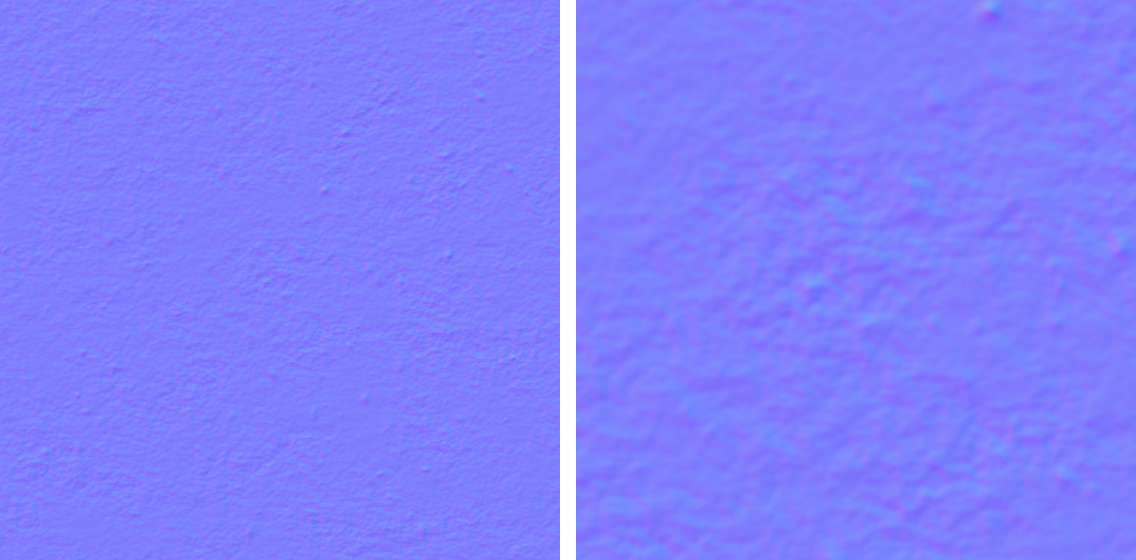
Left: the whole. Right: its middle third, enlarged.
Give the GLSL for this texture map, as a Shadertoy shader.

```glsl
// Tangent-space normal map of a painted plaster wall: fine soft grain with
// scattered small pimples. A seamless height field is summed from gradient
// noise and random bumps; its slope is then encoded as a colour.

#define RELIEF 1.0               // overall slope strength
#define GRAIN_SLOPE 0.074        // steepness of the fine grain
#define BUMP_SLOPE 0.27          // steepness of the strongest pimples
#define PATCHINESS 0.9           // how much roughness varies by region
#define SLOPE_STEP 0.001         // sampling distance, in canvas units
#define RED_GAIN 0.85            // weight of the horizontal slope
#define SLOPE_SKEW 0.10          // how far vertical slope tints the red
#define FLAT_COLOR vec3(0.494, 0.495, 0.99)

// Integer hash of a lattice cell: four values in 0..1
vec4 hash4(ivec2 cell, int seed) {
    uvec4 v = uvec4(cell.x, cell.y, seed, cell.x + 71 * cell.y);
    v = v * 1664525u + 1013904223u;
    v += v.yzxy * v.wxyz;
    v ^= v >> 16u;
    v += v.yzxy * v.wxyz;
    return vec4(v >> 8u) / 16777216.0;
}

ivec2 wrapCell(ivec2 cell, ivec2 period) {
    return (cell % period + period) % period;
}

float cornerRamp(ivec2 cell, ivec2 period, vec2 offset, int seed) {
    float angle = 6.28319 * hash4(wrapCell(cell, period), seed).x;
    return dot(vec2(cos(angle), sin(angle)), offset);
}

// Tiling gradient noise with a whole number of cells along each axis
float gradientNoise(vec2 uv, vec2 cells, int seed) {
    vec2 p = uv * cells;
    ivec2 i = ivec2(floor(p)), period = ivec2(cells);
    vec2 f = fract(p);
    vec2 w = f * f * f * (f * (f * 6.0 - 15.0) + 10.0);
    float a = cornerRamp(i, period, f, seed);
    float b = cornerRamp(i + ivec2(1, 0), period, f - vec2(1, 0), seed);
    float c = cornerRamp(i + ivec2(0, 1), period, f - vec2(0, 1), seed);
    float d = cornerRamp(i + ivec2(1, 1), period, f - vec2(1, 1), seed);
    return mix(mix(a, b, w.x), mix(c, d, w.x), w.y);
}

// Each octave is divided by its frequency so its weight sets a slope
float grainHeight(vec2 uv) {
    float h = 0.27 * gradientNoise(uv, vec2(22, 28), 1) / 28.0;
    h += 0.52 * gradientNoise(uv, vec2(48, 60), 2) / 60.0;
    h += 0.68 * gradientNoise(uv, vec2(94, 112), 3) / 112.0;
    h += 0.42 * gradientNoise(uv, vec2(166, 188), 4) / 188.0;
    float region = gradientNoise(uv, vec2(7, 9), 5)
                 + 0.6 * gradientNoise(uv, vec2(17, 21), 6);
    return GRAIN_SLOPE * h * (1.0 + PATCHINESS * region);
}

// Sparse, slightly oval pimples, one candidate per grid cell
float bumpHeight(vec2 uv, int cells, float share, float radius, int seed) {
    vec2 p = uv * float(cells);
    ivec2 home = ivec2(floor(p));
    float h = 0.0;
    for (int y = -1; y <= 1; y++)
    for (int x = -1; x <= 1; x++) {
        ivec2 cell = home + ivec2(x, y);
        ivec2 id = wrapCell(cell, ivec2(cells));
        vec4 place = hash4(id, seed);
        vec4 shape = hash4(id, seed + 50);
        if (place.z > share) continue;
        vec2 d = (p - vec2(cell) - place.xy) / float(cells);
        float angle = 3.14159 * shape.x;
        vec2 axis = vec2(cos(angle), sin(angle));
        d = vec2(dot(d, axis), dot(d, vec2(-axis.y, axis.x)));
        d.x *= mix(0.55, 1.0, shape.y);
        float r = radius * mix(0.65, 1.35, shape.z);
        float strength = mix(0.2, 1.0, shape.w * shape.w);
        h += strength * r * exp(-dot(d, d) / (r * r));
    }
    return BUMP_SLOPE * h;
}

float wallHeight(vec2 uv) {
    return grainHeight(uv)
         + bumpHeight(uv, 20, 0.42, 0.0052, 11)
         + 0.6 * bumpHeight(uv, 44, 0.28, 0.0036, 12);
}

void mainImage(out vec4 fragColor, in vec2 fragCoord) {
    vec2 uv = fragCoord / iResolution.y;

    // Central differences give a softly filtered slope
    vec2 e = vec2(SLOPE_STEP, 0.0);
    vec2 slope = vec2(wallHeight(uv + e.xy) - wallHeight(uv - e.xy),
                      wallHeight(uv + e.yx) - wallHeight(uv - e.yx));
    slope *= RELIEF / (2.0 * SLOPE_STEP);

    // Red rises to the left of a bump, green above it
    vec2 tilt = vec2(RED_GAIN * slope.x + SLOPE_SKEW * slope.y, -slope.y);
    vec3 normal = normalize(vec3(tilt, 1.0));
    vec3 color = FLAT_COLOR + 0.5 * (normal - vec3(0, 0, 1));
    fragColor = vec4(color, 1.0);
}
```
